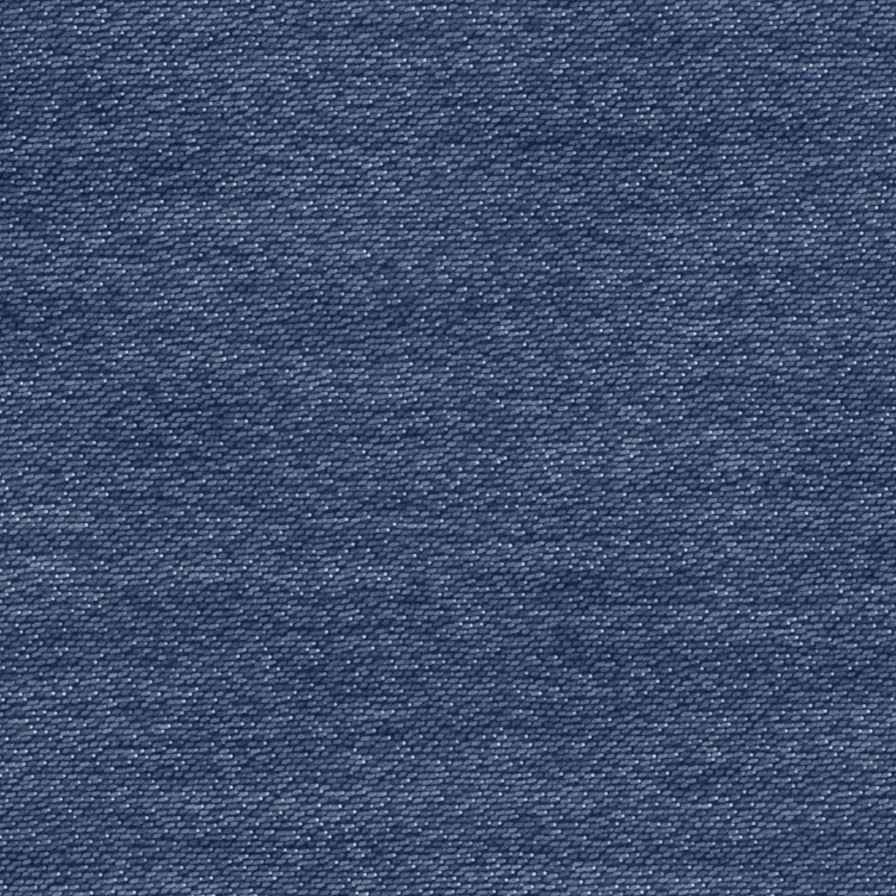
A three.js fragment shader for this texture:

```glsl
varying vec2 vUv;

float hash(vec2 p) {
  vec3 q = fract(vec3(p.xyx) * 0.1031);
  q += dot(q, q.yzx + 33.33);
  return fract((q.x + q.y) * q.z);
}

float noise(vec2 p) {
  vec2 i = floor(p), f = fract(p);
  f = f * f * (3.0 - 2.0 * f);
  return mix(mix(hash(i), hash(i + vec2(1.0, 0.0)), f.x),
             mix(hash(i + vec2(0.0, 1.0)), hash(i + vec2(1.0, 1.0)), f.x), f.y);
}

// Distance to a slanted thread float with rounded ends.
float floatDistance(vec2 p, float halfLength) {
  p = vec2(p.x - 0.3 * p.y, p.y - 0.12 * p.x);
  return length(vec2(max(abs(p.x) - halfLength, 0.0), p.y));
}

void main() {
  // Slight waviness of the cloth, then weave units: one row high, 1.7 rows per repeat.
  vec2 cloth = vUv + 0.004 * (vec2(noise(vUv * 14.0), noise(vUv * 14.0 + 40.0)) - 0.5);
  vec2 weave = cloth * 144.0;
  float row = floor(weave.y);

  // Uneven dye: long horizontal streaks and faint broad patches.
  float streak = noise(vec2(vUv.x * 5.0, vUv.y * 70.0 + 7.0)) - 0.5;
  streak += 0.5 * (noise(vec2(vUv.x * 3.0 + 20.0, vUv.y * 20.0)) - 0.5);
  float patches = noise(vUv * 6.0 + 80.0) + 0.5 * noise(vUv * 17.0 + 15.0) - 0.75;
  patches += 0.6 * (noise(vUv * 55.0 + 33.0) - 0.5);

  // Blue floats and the pale crossings at their ends, over the nearest cells.
  float blue = 0.0, pale = 0.0, greyness = 0.0;
  for (int j = -1; j <= 1; j++) {
    float y = row + float(j);
    float shift = -0.4 * y;
    float column = floor(weave.x / 1.7 - shift);
    for (int i = -1; i <= 1; i++) {
      vec2 id = vec2(column + float(i), y) + 200.0;
      float r = hash(id), s = hash(id + 311.0), t = hash(id + 577.0);
      vec2 p = weave - vec2((column + float(i) + 0.5 + shift) * 1.7, y + 0.5);
      p += 0.4 * (vec2(s, t) - 0.5);
      float d = floatDistance(p, 0.2 + 0.25 * t);
      float body = (1.0 - smoothstep(0.12, 0.55, d)) * (0.5 + 0.62 * r);
      if (body > blue) {
        blue = body;
        greyness = t;
      }
      float dotShape = 1.0 - smoothstep(0.06, 0.46, length(p - vec2(0.68, 0.12)));
      float strength = clamp(s * s * 0.95 + 0.25 * streak, 0.0, 1.0);
      pale = max(pale, dotShape * strength);
    }
  }

  // Fibre grain and shading.
  float grain = noise(vUv * vec2(330.0, 400.0)) - 0.5;
  float tone = 0.08 + blue * (0.92 + 0.2 * streak) + 0.1 * streak + 0.09 * patches + 0.42 * grain;
  vec3 indigo = vec3(0.10, 0.15, 0.28);
  vec3 faded = mix(vec3(0.345, 0.44, 0.58), vec3(0.385, 0.45, 0.55), greyness);
  vec3 undyed = vec3(0.80, 0.83, 0.87);
  vec3 color = mix(indigo, faded, max(tone, -0.1));
  color = mix(color, undyed, pale);
  gl_FragColor = vec4(color, 1.0);
}
```
